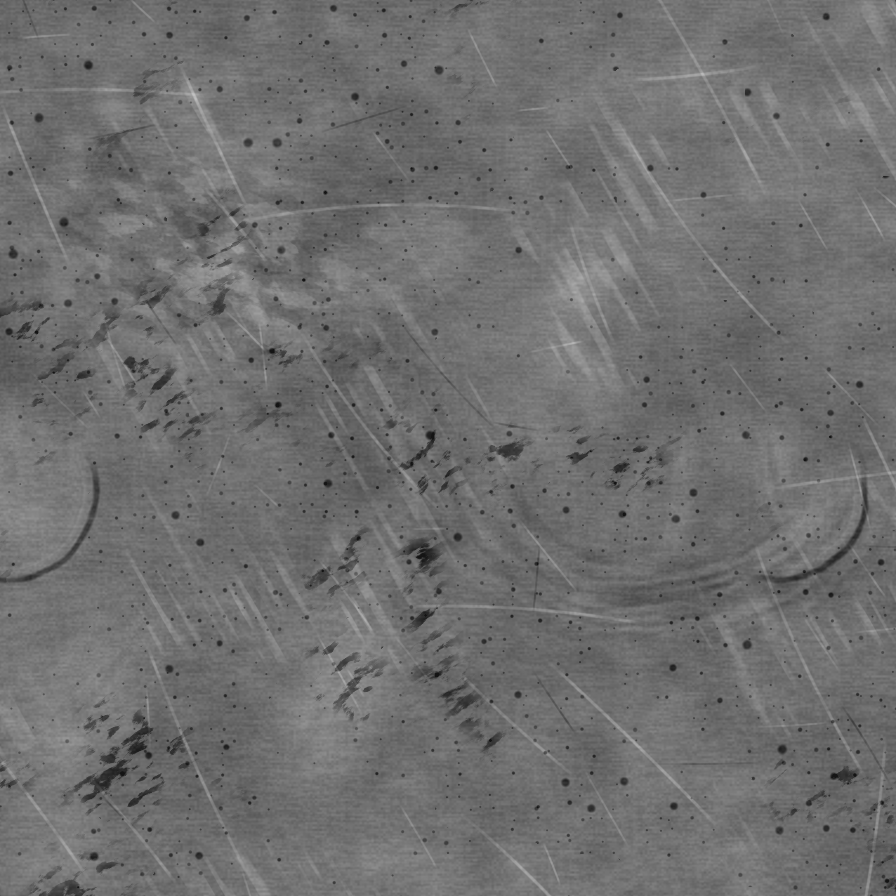
Reproduce this texture procedurally as a Shadertoy shader.

```glsl
float hash(vec2 p) {
    return fract(sin(dot(p, vec2(127.1, 311.7))) * 43758.5453);
}

vec2 hash2(vec2 p) {
    return vec2(hash(p), hash(p + 37.3));
}

float noise(vec2 p) {
    vec2 i = floor(p), f = fract(p);
    f = f * f * (3.0 - 2.0 * f);
    return mix(mix(hash(i), hash(i + vec2(1, 0)), f.x),
               mix(hash(i + vec2(0, 1)), hash(i + 1.0), f.x), f.y);
}

float fbm(vec2 p) {
    float sum = 0.0, amp = 0.5;
    for (int i = 0; i < 5; i++) {
        sum += amp * noise(p);
        p = mat2(1.6, 1.2, -1.2, 1.6) * p + 5.7;
        amp *= 0.5;
    }
    return sum;
}

vec2 rotate(vec2 p, float a) {
    return vec2(cos(a) * p.x + sin(a) * p.y, cos(a) * p.y - sin(a) * p.x);
}

// Bright scratch: a tapered, slightly bent and broken line
float scratch(vec2 p, float id, float halfLength, float width, float px) {
    vec2 centre = hash2(vec2(id, 3.1)) * 1.1 - 0.05;
    float pick = hash(vec2(id, 8.7)), turn = hash(vec2(id, 5.3));
    float angle = pick < 0.6 ? mix(-1.25, -0.7, turn) : pick < 0.85 ? mix(-0.2, 0.3, turn) : mix(1.1, 2.0, turn);
    vec2 q = rotate(p - centre, angle);
    float reach = halfLength * mix(0.3, 1.0, hash(vec2(id, 1.9)));
    if (abs(q.x) > reach || abs(q.y) > 0.15) return 0.0;
    float bend = (hash(vec2(id, 6.1)) - 0.5) * 1.2;
    float d = abs(q.y - bend * (q.x * q.x - reach * reach * 0.3));
    float line = 1.0 - smoothstep(width * 0.3, width + px, d);
    float taper = smoothstep(reach, reach * 0.6, abs(q.x));
    return line * taper * mix(0.35, 1.0, noise(vec2(q.x * 45.0, id)));
}

// Dark round specks, one per grid cell at most
float specks(vec2 p, float cells, float chance, float px) {
    vec2 cell = floor(p * cells);
    vec2 centre = 0.3 + 0.4 * hash2(cell + 11.0);
    float size = hash(cell + 23.0);
    float radius = mix(0.05, 0.2, size * size * size) / cells;
    float d = length((fract(p * cells) - centre) / cells);
    float present = step(hash(cell + 51.0), chance);
    return present * (1.0 - smoothstep(radius * 0.5, radius + px, d));
}

// Rubbed patches: centre, angle, length
const vec4 rubs[9] = vec4[9](
    vec4(0.74, 0.45, 1.40, 0.095), vec4(0.40, 0.37, 1.00, 0.100),
    vec4(0.43, 0.70, 0.45, 0.110), vec4(0.38, 0.22, 1.10, 0.110),
    vec4(0.66, 0.68, 0.60, 0.060), vec4(0.88, 0.47, 1.70, 0.090),
    vec4(0.28, 0.87, 0.10, 0.130), vec4(0.02, 0.48, 1.60, 0.090),
    vec4(0.11, 0.23, 0.90, 0.120));

void mainImage(out vec4 fragColor, in vec2 fragCoord) {
    vec2 p = fragCoord / iResolution.xy;
    float px = 1.0 / iResolution.y;
    float blotch = fbm(p * 5.0 + 2.0);
    float rough = fbm(p * 24.0);
    vec2 warped = p + 0.03 * (vec2(fbm(p * 9.0), fbm(p * 9.0 + 40.0)) - 0.5);

    // Cloudy base with fine horizontal grain
    float grey = 0.435 + 0.16 * (blotch - 0.48) + 0.13 * (rough - 0.48);
    grey += 0.055 * (noise(p * vec2(70, 420)) - 0.5) + 0.06 * (noise(p * 380.0) - 0.5);

    // Soft rubbed patches with streaks
    for (int i = 0; i < 9; i++) {
        vec2 q = rotate(warped - rubs[i].xy, rubs[i].z);
        float d = length(q / vec2(1.0, 0.55)) / rubs[i].w + 0.7 * (rough - 0.5);
        float streak = noise(q * vec2(9, 130) + float(i) * 7.0);
        grey += (1.0 - smoothstep(0.6, 1.1, d)) * (0.03 + 0.04 * streak);
    }

    // Flaked wear across the upper left
    vec2 slant = rotate(p - vec2(0.23, 0.72), -0.35);
    float wear = exp(-dot(slant * vec2(5, 9), slant * vec2(5, 9)));
    float flakes = fbm(slant * vec2(28, 60));
    grey += 0.11 * wear * smoothstep(0.5, 0.62, flakes);
    grey -= 0.08 * wear * smoothstep(0.42, 0.3, flakes);

    // Sweeping wiped strokes
    vec2 sweep = warped - vec2(0.72, 0.49);
    float ring = length(sweep * vec2(0.75, 1.0));
    float wiped = smoothstep(0.09, 0.13, ring) * smoothstep(0.24, 0.18, ring) * smoothstep(0.0, -0.08, sweep.y);
    grey += wiped * 0.13 * (noise(vec2(ring * 170.0, atan(sweep.y, sweep.x) * 3.0)) - 0.45);

    // Short faint scuffs in slanted bundles
    vec2 scuff = rotate(p, -1.05);
    float bundle = smoothstep(0.53, 0.68, fbm(p * 6.0 + 31.0));
    grey += 0.09 * bundle * smoothstep(0.6, 0.9, noise(scuff * vec2(14, 150)));

    // Dark torn flecks: a winding chain, then scattered clusters
    float chain = 0.0;
    for (int i = 0; i < 7; i++) {
        float k = float(i);
        vec2 d = warped - vec2(0.468 + 0.0022 * k * k, 0.375 - 0.034 * k);
        chain = max(chain, exp(-dot(d, d) * 2600.0) * mix(1.0, 0.65, k / 6.0));
    }
    float torn = fbm(rotate(warped, 0.55) * vec2(55, 120));
    grey -= 0.34 * chain * smoothstep(0.46, 0.62, torn);
    float cluster = smoothstep(0.56, 0.72, fbm(p * 8.0 + 17.0));
    grey -= 0.24 * cluster * smoothstep(0.54, 0.68, torn);

    // Dark curved gouge, repeated to the right
    vec2 hook = vec2(mod(p.x + 0.1, 0.86) - 0.107, p.y - 0.453);
    float bow = length(hook) - 0.1 + 0.008 * (rough - 0.5);
    float arc = smoothstep(-0.04, 0.02, hook.x) * smoothstep(0.06, -0.02, hook.y);
    grey -= 0.27 * arc * (1.0 - smoothstep(0.001, 0.005, abs(bow))) * mix(0.5, 1.0, noise(p * 90.0));
    grey += 0.1 * arc * exp(-abs(bow + 0.012) * 160.0) * noise(vec2(bow * 400.0, hook.x * 12.0));

    // Pits, denser where the surface is darker
    float density = smoothstep(0.6, 0.36, blotch);
    grey -= 0.25 * specks(p, 34.0, 0.08 + 0.3 * density, px);
    grey -= 0.18 * specks(p + 0.37, 80.0, 0.03 + 0.22 * density, px);

    // Long scratches, hairlines and a few dark cuts
    for (int i = 0; i < 22; i++)
        grey += 0.16 * scratch(p, float(i) + 1.0, 0.2, 0.0016, px);
    for (int i = 0; i < 45; i++)
        grey += 0.13 * scratch(p, float(i) + 60.0, 0.06, 0.0008, px);
    for (int i = 0; i < 14; i++)
        grey -= 0.12 * scratch(p, float(i) + 140.0, 0.09, 0.0008, px);

    fragColor = vec4(vec3(clamp(grey, 0.08, 0.8)), 1.0);
}
```
